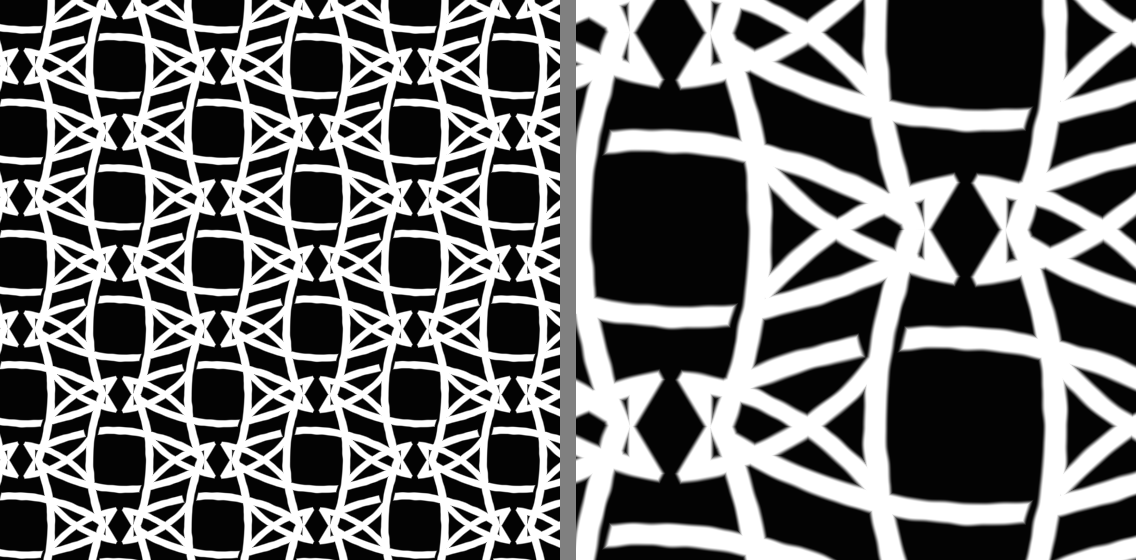
Left: the whole. Right: its middle third, enlarged.
A Shadertoy shader for this pattern:

```glsl
// White brushed arcs on black: a half-drop lattice of bulging squares, linked by
// crossed ribbons that meet at small black diamonds. Each square owns ten bowed
// strokes; the strokes of the nearest squares are joined as one distance field.

#define UNITS 1152.0                 // design units per canvas height
#define PERIOD vec2(405.0, 270.0)    // repeat across and down
#define ANCHOR vec2(246.0, 1015.5)   // centre of one square
#define SIDE_HALF 8.0                // half widths of the strokes
#define BAR_HALF 7.5
#define RIBBON_HALF 6.5
#define WOBBLE 1.6                   // unevenness of the brush
#define SOFT 1.9                     // edge softness
#define INK vec3(0.01)
#define CHALK vec3(1.0)

float hash(vec2 p) {
    p = fract(p * vec2(0.1031, 0.1137));
    p += dot(p, p.yx + 33.33);
    return fract((p.x + p.y) * p.x * 7.31);
}

float noise(vec2 p) {
    vec2 i = floor(p), f = fract(p);
    f = f * f * (3.0 - 2.0 * f);
    return mix(mix(hash(i), hash(i + vec2(1, 0)), f.x),
               mix(hash(i + vec2(0, 1)), hash(i + vec2(1, 1)), f.x), f.y);
}

vec2 wrap(vec2 p) {
    return mod(p + 0.5 * PERIOD, PERIOD) - 0.5 * PERIOD;
}

// Parabolic stroke from a to b, bowed to its left, with square-cut ends
float bow(vec2 p, vec2 a, vec2 b, float bulge, float halfWidth) {
    float len = length(b - a);
    vec2 dir = (b - a) / len;
    vec2 q = p - a;
    float t = dot(q, dir) / len;
    float v = dot(q, vec2(-dir.y, dir.x));
    float slope = 4.0 * bulge * (1.0 - 2.0 * t) / len;
    float across = abs(v - 4.0 * bulge * t * (1.0 - t)) / sqrt(1.0 + slope * slope);
    return max(across - halfWidth, (abs(t - 0.5) - 0.5) * len);
}

// All strokes that belong to one square centred on the origin
float squareStrokes(vec2 p) {
    p += WOBBLE * (vec2(noise(p / 13.0 + 40.0), noise(p / 13.0 + 90.0)) - 0.5);

    // bulging sides
    float d = bow(p, vec2(-34, 137), vec2(-34, -137), -28.0, SIDE_HALF);
    d = min(d, bow(p, vec2(34, 137), vec2(34, -137), 28.0, SIDE_HALF));

    // top and bottom bars sweeping out to the diamonds
    d = min(d, bow(p, vec2(-43, 60), vec2(165, 8), 17.5, BAR_HALF));
    d = min(d, bow(p, vec2(43, -59), vec2(-165, -8), 17.5, BAR_HALF));

    // short return arcs
    d = min(d, bow(p, vec2(55, -56), vec2(170, -16), -4.0, BAR_HALF));
    d = min(d, bow(p, vec2(-72, 55), vec2(-167, 24), -3.0, BAR_HALF));

    // crossed ribbons, right and left
    d = min(d, bow(p, vec2(63, -45), vec2(198, 32), 14.0, RIBBON_HALF));
    d = min(d, bow(p, vec2(63, 45), vec2(198, -32), -14.0, RIBBON_HALF));
    d = min(d, bow(p, vec2(-62, 43), vec2(-198, -32), 16.0, RIBBON_HALF));
    d = min(d, bow(p, vec2(-62, -43), vec2(-198, 32), -16.0, RIBBON_HALF));
    return d;
}

// Chalk block behind a diamond, then the diamond and a speck cut out of it
float cutDiamond(float d, vec2 p) {
    vec2 a = abs(p);
    d = min(d, max(a.x - 29.0, a.y - 30.0));
    float diamond = dot(a, vec2(0.857, 0.515)) - 20.6;
    float speck = length(p - vec2(31, -16)) - 1.8;
    return max(d, -min(diamond, speck));
}

void mainImage(out vec4 fragColor, in vec2 fragCoord) {
    vec2 p = fragCoord / iResolution.y * UNITS - ANCHOR;
    vec2 cell = wrap(p);

    // central square and its four diagonal neighbours
    float d = squareStrokes(cell);
    for (int i = 0; i < 4; i++) {
        vec2 corner = vec2(i % 2, i / 2) - 0.5;
        d = min(d, squareStrokes(cell - corner * PERIOD));
    }

    // nearest diamond of the two interleaved grids
    vec2 beside = wrap(p - vec2(0.5 * PERIOD.x, 0.0));
    vec2 below = wrap(p - vec2(0.0, 0.5 * PERIOD.y));
    d = cutDiamond(d, dot(beside, beside) < dot(below, below) ? beside : below);

    float edge = max(SOFT, 0.7 * UNITS / iResolution.y);
    fragColor = vec4(mix(CHALK, INK, smoothstep(-edge, edge, d)), 1.0);
}
```
